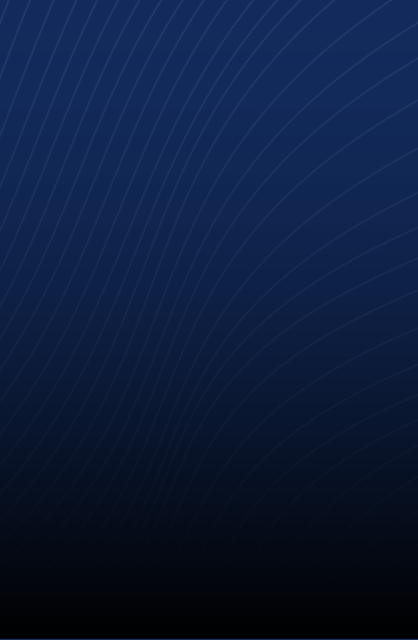
Reproduce this background procedurally as a Shadertoy shader.

```glsl
// Fine flowing contour lines over a deep blue backdrop that fades to black.
// A few guide curves, cubic in height, are blended by a spline to make the
// whole family of lines; each line is drawn from its distance to the pixel.

const int GUIDES = 10;
const int STEPS = 4; // lines per gap between guides
const vec3 NAVY = vec3(0.072, 0.168, 0.360);
const vec3 MIST = vec3(0.48, 0.58, 0.74);
const vec3 RIM = vec3(0.10, 0.19, 0.38);

// Horizontal place of each guide at 0, 1/3, 2/3 and 1 of the way down
const vec4 GUIDE[GUIDES] = vec4[GUIDES](
    vec4(-0.014, -0.199, -0.458, -0.936),
    vec4(0.183, -0.026, -0.299, -0.797),
    vec4(0.386, 0.149, -0.159, -0.892),
    vec4(0.606, 0.325, 0.070, -0.498),
    vec4(0.936, 0.476, 0.259, -0.233),
    vec4(1.992, 0.757, 0.398, 0.054),
    vec4(5.378, 1.594, 0.532, 0.199),
    vec4(9.960, 3.386, 0.966, 0.548),
    vec4(9.562, 3.785, 1.514, 0.657),
    vec4(10.36, 4.580, 2.150, 1.120));

// Cubic Lagrange weights for knots at t = 0, 1, 2, 3
vec4 cubicWeights(float t) {
    float a = t - 1.0, b = t - 2.0, c = t - 3.0;
    return vec4(-a * b * c / 6.0, t * b * c / 2.0, -t * a * c / 2.0, t * a * b / 6.0);
}

// Derivatives of the weights above
vec4 cubicSlopes(float t) {
    float q = 3.0 * t * t;
    return vec4(-(q - 12.0 * t + 11.0) / 6.0, (q - 10.0 * t + 6.0) / 2.0,
                -(q - 8.0 * t + 3.0) / 2.0, (q - 6.0 * t + 2.0) / 6.0);
}

// Catmull-Rom blend from guide k to guide k + 1
vec4 blendGuides(int k, float f) {
    vec4 p = GUIDE[k], q = GUIDE[k + 1];
    vec4 tangentP = 0.5 * (q - GUIDE[max(k - 1, 0)]);
    vec4 tangentQ = 0.5 * (GUIDE[min(k + 2, GUIDES - 1)] - p);
    float g = 1.0 - f;
    return mix(p, q, f * f * (3.0 - 2.0 * f)) + f * g * (g * tangentP - f * tangentQ);
}

// Soft coverage of the line family; aspect is height over width
float contourLines(float x, float depth, float aspect, float softness) {
    vec4 weights = cubicWeights(3.0 * depth);
    vec4 slopes = cubicSlopes(3.0 * depth) * 3.0 / aspect;
    float coverage = 0.0;
    for (int k = 0; k < GUIDES - 1; k++) {
        for (int i = 0; i < STEPS; i++) {
            vec4 curve = blendGuides(k, float(i) / float(STEPS));
            float slope = dot(curve, slopes);
            float dist = abs(x - dot(curve, weights)) / sqrt(1.0 + slope * slope);
            coverage = max(coverage, 1.0 - smoothstep(0.0, softness, dist));
        }
    }
    return coverage;
}

// Backdrop falling from navy to black
vec3 backdrop(float depth) {
    return NAVY * cos(1.5708 * depth);
}

void mainImage(out vec4 fragColor, in vec2 fragCoord) {
    vec2 uv = fragCoord / iResolution.xy;
    float depth = 1.0 - uv.y;
    float aspect = iResolution.y / iResolution.x;
    vec2 pixel = 1.0 / iResolution.xy;

    vec3 color = backdrop(depth);

    // Lines dissolve towards the bottom
    float fade = clamp(1.0 - depth / 0.93, 0.0, 1.0);
    float lines = contourLines(uv.x, depth, aspect, 0.002 + pixel.x);
    color = mix(color, MIST, 0.15 * fade * lines);

    // Thin rim along the bottom edge
    float rim = 1.0 - smoothstep(-0.5, 0.5, (uv.y - 0.002) / pixel.y);
    color = mix(color, RIM, rim);

    fragColor = vec4(color, 1.0);
}
```
